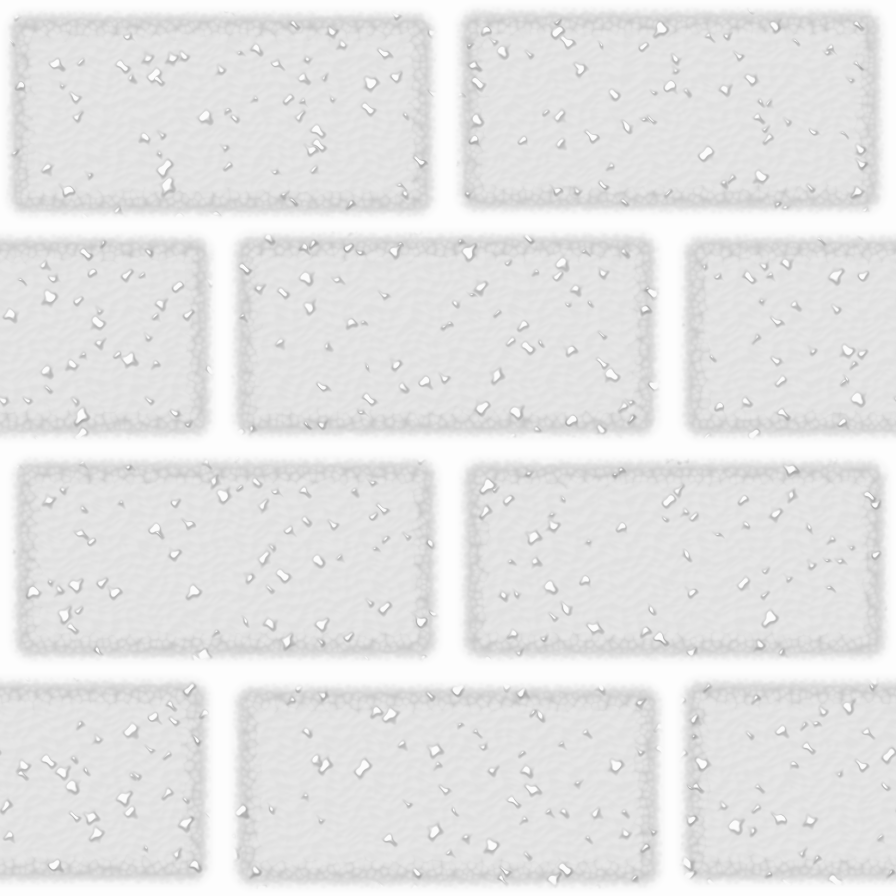
Reproduce this pattern procedurally as a WebGL 1 fragment shader.

```glsl
precision highp float;
// Pale rough bricks in running bond, with white chips and soft white mortar.

uniform vec2 u_resolution;

const float TAU = 6.2831853;

vec2 hash2(vec2 p) {
  return fract(sin(vec2(dot(p, vec2(127.1, 311.7)), dot(p, vec2(269.5, 183.3)))) * 4375.85);
}

// Distance to the nearest scattered point; wraps after "period" cells.
float cellular(vec2 p, vec2 period) {
  vec2 base = floor(p);
  float nearest = 4.0;
  for (int y = -1; y <= 1; y++) {
    for (int x = -1; x <= 1; x++) {
      vec2 cell = base + vec2(float(x), float(y));
      vec2 offset = cell + hash2(mod(cell, period)) - p;
      nearest = min(nearest, dot(offset, offset));
    }
  }
  return sqrt(nearest);
}

// Signed distance, in cells, to sparse chips of varied size and stretch.
float chipDistance(vec2 p, float period) {
  vec2 base = floor(p);
  float nearest = 1.0;
  for (int y = -1; y <= 1; y++) {
    for (int x = -1; x <= 1; x++) {
      vec2 cell = base + vec2(float(x), float(y));
      vec2 id = mod(cell, period);
      vec2 traits = hash2(id + 57.3);
      vec2 offset = p - cell - hash2(id);
      offset.y += offset.x * (traits.y - 0.5);
      offset.y *= mix(0.9, 1.5, traits.y);
      float radius = mix(0.07, 0.27, pow(traits.x / 0.4, 2.0));
      float d = length(offset) - radius;
      if (traits.x < 0.4) nearest = min(nearest, d);
    }
  }
  return nearest;
}

float roundedBox(vec2 p, vec2 halfSize, float radius) {
  vec2 q = abs(p) - halfSize + radius;
  return length(max(q, 0.0)) + min(max(q.x, q.y), 0.0) - radius;
}

void main() {
  vec2 uv = gl_FragCoord.xy / u_resolution;

  // Four rows of two bricks, alternate rows shifted by half a brick.
  vec2 p = uv * vec2(2.0, 4.0);
  float row = floor(p.y);
  p.x += 0.5 * mod(row + 1.0, 2.0);
  vec2 brickId = vec2(mod(floor(p.x), 2.0), row);
  vec2 local = (fract(p) - 0.5) * vec2(2.0, 1.0);
  vec2 variation = hash2(brickId + 3.7) - 0.5;
  local += variation * 0.025;

  // Embossed grain, and a finer one that roughens the edges.
  vec2 grainPeriod = vec2(72.0, 100.0);
  vec2 warped = uv + 0.003 * sin(TAU * uv.yx * vec2(23.0, 19.0));
  vec2 grainAt = warped * grainPeriod;
  float emboss = cellular(grainAt, grainPeriod) - cellular(grainAt + vec2(-0.2, 0.3), grainPeriod);
  float rough = cellular(uv * 130.0, vec2(130.0)) - 0.5;

  float edge = roundedBox(local, vec2(0.925, 0.425) + variation.yx * 0.01, 0.06);
  float worn = edge + rough * 0.022;

  // Brick face with a darker ragged rim.
  float rim = smoothstep(-0.1, -0.025, edge + rough * 0.06);
  float shade = 0.893 + emboss * 0.035;
  shade -= rim * (0.06 + rough * 0.07);

  // Chips: a grey lip on the lower right, then a white core.
  vec2 chipAt = uv * 40.0 + 0.07 * sin(TAU * uv.yx * vec2(67.0, 73.0));
  float chip = chipDistance(chipAt, 40.0);
  float lip = chipDistance(chipAt + vec2(-0.05, 0.08), 40.0);
  shade -= 0.12 * (1.0 - smoothstep(-0.02, 0.14, lip));
  shade -= 0.05 * (1.0 - smoothstep(0.0, 0.16, chip));
  shade = mix(shade, 0.985, 1.0 - smoothstep(-0.09, 0.03, chip));

  // Mortar, slightly dimmer beside the bricks.
  float mortar = mix(0.97, 0.992, smoothstep(0.025, 0.06, edge));
  shade = mix(shade, mortar, smoothstep(-0.018, 0.034, worn));

  gl_FragColor = vec4(vec3(shade), 1.0);
}
```
